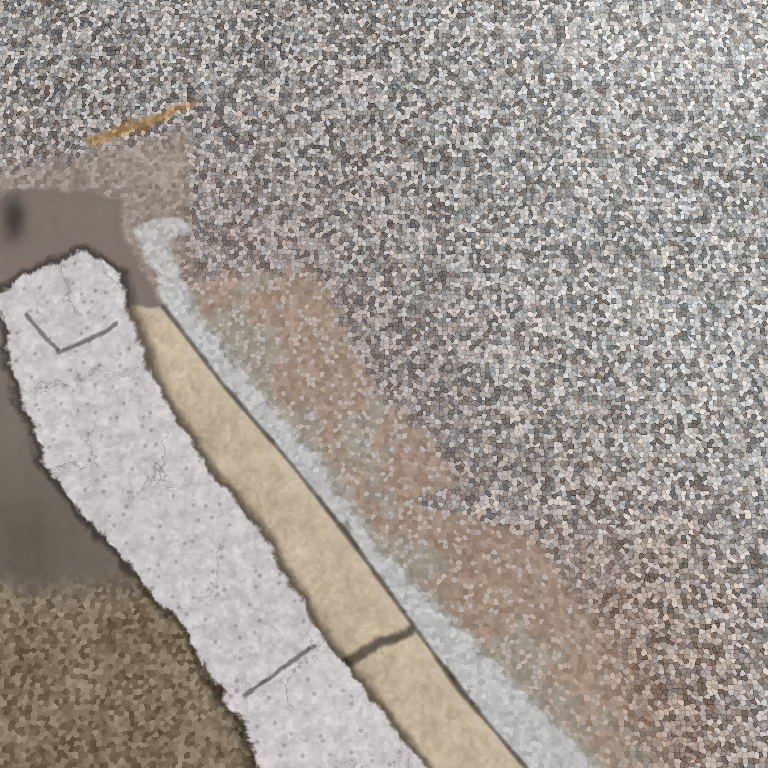
Write a WebGL 2 fragment shader that draws this texture.

```glsl
#version 300 es
precision highp float;
// Gravel lot meeting a worn diagonal curb, a broken concrete strip and muddy ground.
uniform vec2 u_resolution;
out vec4 fragColor;

float hash(vec2 p) {
  vec3 q = fract(vec3(p.xyx) * 0.1031);
  q += dot(q, q.yzx + 33.33);
  return fract((q.x + q.y) * q.z);
}

// Layered, warped sines: roughly -1 to 1
float ripple(vec2 p) {
  float sum = 0.0, amp = 0.6;
  for (int i = 0; i < 6; i++) {
    p = mat2(0.8, 0.6, -0.6, 0.8) * p * 1.9 + 1.7;
    p += 0.7 * sin(p.yx * 0.8);
    sum += amp * sin(p.x) * sin(p.y);
    amp *= 0.62;
  }
  return sum;
}

// Cellular noise: nearest distance, gap to the second nearest, cell id
vec3 cells(vec2 p) {
  vec2 base = floor(p);
  float near = 9.0, second = 9.0, id = 0.0;
  for (int j = -1; j <= 1; j++)
    for (int i = -1; i <= 1; i++) {
      vec2 c = base + vec2(i, j);
      float d = length(c + 0.1 + 0.8 * vec2(hash(c), hash(c + 71.3)) - p);
      if (d < near) { second = near; near = d; id = hash(c + 19.7); }
      else second = min(second, d);
    }
  return vec3(near, second - near, id);
}

// Horizontal place of a boundary, with knots every tenth of the height
float edgeX(float y, float knots[8]) {
  float t = clamp(y * 10.0, 0.0, 6.999);
  int i = int(t);
  return mix(knots[i], knots[i + 1], fract(t));
}

float segment(vec2 p, vec2 a, vec2 b) {
  vec2 d = b - a;
  return length(p - a - d * clamp(dot(p - a, d) / dot(d, d), 0.0, 1.0));
}

float inside(float d, float soft) { return smoothstep(-soft, soft, d); }
float blob(vec2 p, vec2 c, vec2 r) { p = (p - c) / r; return exp(-dot(p, p)); }

void main() {
  vec2 uv = gl_FragCoord.xy / u_resolution;
  float broad = ripple(uv * 5.0), mid = ripple(uv * 17.0 + 4.0), fine = ripple(uv * 60.0);
  vec2 p = uv + 0.005 * vec2(mid, ripple(uv * 19.0 + 9.0));

  // Boundaries
  float slabL = edgeX(p.y, float[8](0.338, 0.293, 0.221, 0.134, 0.058, 0.023, -0.002, -0.01));
  float slabR = edgeX(p.y, float[8](0.553, 0.473, 0.402, 0.344, 0.264, 0.202, 0.164, 0.150));
  float curbR = edgeX(uv.y, float[8](0.684, 0.599, 0.527, 0.454, 0.375, 0.289, 0.212, 0.161));
  float paleR = edgeX(p.y, float[8](0.775, 0.677, 0.575, 0.478, 0.414, 0.326, 0.245, 0.200));
  float dirtR = edgeX(p.y, float[8](0.85, 0.82, 0.77, 0.69, 0.58, 0.485, 0.432, 0.36));
  dirtR -= 0.10 * blob(p, vec2(p.x, 0.345), vec2(1.0, 0.022));

  // Gravel, finer towards the top
  vec2 q = vec2((uv.x - 0.5) * (1.0 + 0.3 * uv.y), uv.y + 0.14 * uv.y * uv.y) * 145.0;
  vec3 stone = cells(q), pebble = cells(q * 0.55 + 31.0);
  float halo = exp(-max(uv.x - dirtR, 0.0) * 7.0) * smoothstep(0.95, 0.6, uv.y);
  vec3 gravel = mix(vec3(0.575, 0.56, 0.55), vec3(0.625, 0.62, 0.61), smoothstep(0.35, 0.9, uv.x));
  gravel += 0.06 * blob(uv, vec2(0.92, 0.93), vec2(0.25, 0.10)) + 0.02 * broad;
  gravel = mix(gravel, vec3(0.56, 0.515, 0.495), 0.75 * halo);
  gravel = mix(gravel, vec3(0.57, 0.49, 0.44), 0.8 * blob(uv, vec2(0.82, 0.05), vec2(0.17, 0.28)));
  float tone = (stone.z - 0.47) * 0.48 - 0.17 * smoothstep(0.25, 0.0, stone.y) + 0.04;
  vec3 tint = vec3(0.02, 0.0, -0.02) * sin(stone.z * 90.0);
  vec3 col = gravel + (tone + tint) * (1.0 - 0.3 * halo);
  float bigStone = step(0.86, pebble.z) * smoothstep(0.42, 0.28, pebble.x);
  col = mix(col, gravel + 0.18, 0.55 * bigStone);

  // Bare dirt beside the curb and above the mud
  float grit = (stone.z - 0.5) * 0.12 + 0.025 * fine;
  vec3 dirt = vec3(0.64, 0.56, 0.495) + 0.025 * broad + grit;
  float sage = smoothstep(0.1, 0.5, mid + 0.5 * broad + 0.35 - 4.0 * (uv.x - paleR));
  dirt = mix(dirt, vec3(0.62, 0.605, 0.56) + grit, 0.75 * sage);
  dirt = mix(dirt, col, 0.75 * step(0.78, stone.z + 0.15 * mid));
  float patchEdge = min(dirtR - p.x, 0.645 - p.y - 0.3 * max(0.30 - p.x, 0.0));
  float lowFade = 0.012 + 0.05 * smoothstep(0.3, 0.05, uv.y);
  col = mix(col, dirt, inside(patchEdge + 0.012 * fine, lowFade) * 0.92);
  float apron = min(0.245 - p.x, 0.77 + 0.25 * p.x - p.y);
  apron = min(apron, p.y - 0.59);
  col = mix(col, vec3(0.60, 0.55, 0.51) + grit + 0.03 * mid, 0.85 * inside(apron + 0.008 * fine, 0.015));
  col = mix(col, vec3(0.64, 0.49, 0.31) + grit,
    0.75 * inside(0.007 - segment(p, vec2(0.12, 0.815), vec2(0.25, 0.868)) + 0.006 * mid, 0.005));

  // Flaking pale mortar
  vec3 mortar = vec3(0.75, 0.745, 0.745) + grit;
  float band = min(min(paleR - p.x, p.x - curbR), 0.615 - p.y);
  col = mix(col, vec3(0.62, 0.615, 0.585) + grit, 0.8 * inside(band + 0.012, 0.008));
  col = mix(col, mortar, 0.9 * inside(band + 0.010 * fine + 0.008 * mid, 0.005));
  float chip = min(segment(p, vec2(0.195, 0.698), vec2(0.225, 0.705)), segment(p, vec2(0.195, 0.695), vec2(0.232, 0.612)));
  col = mix(col, mortar, 0.85 * inside(0.016 - chip + 0.004 * fine, 0.004));

  // Wet mud, with coarse brown ground below
  vec3 mud = mix(vec3(0.50, 0.455, 0.425), vec3(0.445, 0.41, 0.375), smoothstep(0.6, 0.4, uv.y));
  mud += 0.025 * broad + 0.012 * fine - 0.05 * blob(uv, vec2(0.03, 0.31), vec2(0.06, 0.08));
  vec3 earth = vec3(0.485, 0.43, 0.355) + 0.03 * mid + (stone.z - 0.5) * 0.22 + 0.03 * fine;
  mud = mix(mud, earth, inside(0.25 + 0.03 * broad - uv.y, 0.03));
  float mudEdge = min(curbR - p.x, 0.755 - 2.0 * pow(p.x - 0.07, 2.0) - p.y);
  col = mix(col, mud, inside(mudEdge + 0.003 * fine, 0.005));
  col *= 1.0 - 0.45 * blob(p, vec2(0.015, 0.715), vec2(0.015, 0.03));

  // Sandy curb with a joint and a dark seam
  float curb = min(min(curbR - uv.x, uv.x - slabR + 0.02), 0.60 - p.y);
  vec3 sand = vec3(0.755, 0.69, 0.595) + 0.03 * mid + 0.025 * fine + 0.5 * grit;
  sand -= 0.08 * smoothstep(0.03, 0.0, p.x - slabR);
  sand = mix(sand, vec3(0.79, 0.75, 0.68), 0.4 * smoothstep(0.03, 0.01, curbR - uv.x));
  float joint = segment(p, vec2(0.45, 0.138), vec2(0.535, 0.182));
  sand *= 1.0 - 0.5 * smoothstep(0.011, 0.002, joint);
  col = mix(col, sand, inside(curb, 0.003));
  float seam = abs(uv.x - curbR - 0.001) + max(uv.y - 0.60, 0.0);
  col *= 1.0 - 0.38 * smoothstep(0.007, 0.001, seam + 0.002 * mid);

  // Broken concrete strip: ragged edge, shadow, pits and cracks
  float roof = min(0.622 + 0.48 * p.x, 0.675 - 0.7 * (p.x - 0.11)) - p.y;
  float slab = min(min(p.x - slabL, slabR - p.x) * 0.75, roof) + 0.0035 * fine + 0.004 * mid;
  col *= 1.0 - 0.42 * inside(slab + 0.008, 0.006);
  vec3 concrete = vec3(0.785, 0.765, 0.765) + 0.02 * broad + 0.035 * fine + 0.6 * grit;
  concrete -= 0.13 * smoothstep(0.35, 0.1, pebble.x) * step(0.85, pebble.z);
  float plates = cells(p * 8.0 + 0.12 * vec2(mid, fine)).y;
  concrete *= 1.0 - 0.18 * smoothstep(0.035, 0.0, plates) * smoothstep(-0.2, 0.4, mid);
  float crack = min(segment(p, vec2(0.32, 0.095), vec2(0.41, 0.16)), segment(p, vec2(0.075, 0.54), vec2(0.15, 0.58)));
  crack = min(crack, segment(p, vec2(0.035, 0.59), vec2(0.075, 0.54)));
  concrete *= 1.0 - 0.4 * smoothstep(0.005, 0.001, crack);
  col = mix(col, concrete, inside(slab, 0.003));

  fragColor = vec4(clamp(col, 0.0, 1.0), 1.0);
}
```
